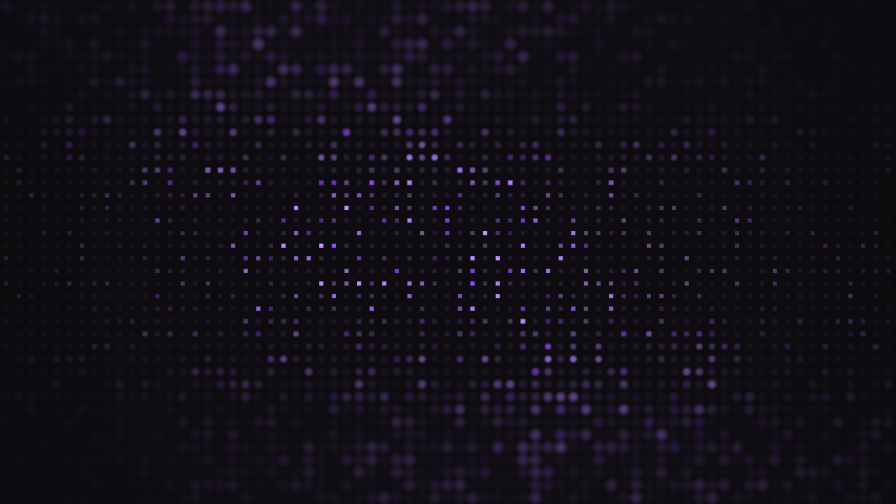
Write a WebGL 2 fragment shader that draws this background.

```glsl
#version 300 es
precision highp float;

uniform vec2 u_resolution;
out vec4 fragColor;

const float ROWS = 40.0;                      // dot rows per canvas height
const vec3 BACKDROP = vec3(0.054, 0.048, 0.064);
const vec3 LILAC = vec3(0.68, 0.51, 1.0);
const vec3 VIOLET = vec3(0.52, 0.23, 0.90);
const vec3 SLATE = vec3(0.53, 0.43, 0.76);
const vec2 BAND_NORMAL = vec2(0.762, 0.648);  // across the diagonal light band
const float BAND_WIDTH = 0.53;
const float BAND_LENGTH = 0.95;
const float FLOOR_LIGHT = 0.03;
const float FOCUS_START = 0.09;               // distance from the middle row
const float FOCUS_END = 0.42;
const float SHARP_RADIUS = 0.165;             // radii in grid cells
const float BLUR_RADIUS = 0.47;
const float BLUR_GAIN = 0.26;
const float CORE_GAIN = 0.15;
const float HOT_RADIUS = 0.085;
const int HOT_COUNT = 10;
const vec2 HOT_SPOTS[HOT_COUNT] = vec2[](     // brighter knots along the band
    vec2(-0.10, 0.14), vec2(0.04, -0.03), vec2(0.19, -0.17), vec2(-0.46, 0.28),
    vec2(-0.19, 0.28), vec2(-0.26, 0.03), vec2(0.23, -0.31), vec2(-0.38, 0.40),
    vec2(0.38, -0.42), vec2(0.50, -0.30));

float hash(vec2 p) {
    vec3 q = fract(vec3(p.xyx) * vec3(0.1031, 0.1030, 0.0973));
    q += dot(q, q.yzx + 33.33);
    return fract((q.x + q.y) * q.z);
}

// Slow layered sines plus hot spots gather lit dots into loose clusters
float clusters(vec2 p) {
    float wave = sin(p.x * 11.0 + 2.0 * sin(p.y * 7.0))
               + sin(p.y * 15.0 - p.x * 6.0 + 1.3);
    float heat = 0.0;
    for (int i = 0; i < HOT_COUNT; i++) {
        vec2 q = (p - HOT_SPOTS[i]) / HOT_RADIUS;
        heat += exp(-dot(q, q));
    }
    return 0.88 + 0.10 * wave + 0.55 * heat;
}

// Diagonal band of light, strongest in the centre
float bandLight(vec2 p) {
    float across = dot(p, BAND_NORMAL) / BAND_WIDTH;
    float along = dot(p, vec2(-BAND_NORMAL.y, BAND_NORMAL.x)) / BAND_LENGTH;
    return exp(-across * across - along * along);
}

// Square that turns into a disc as roundness goes from 0 to 1
float dotDistance(vec2 p, float radius, float roundness) {
    float corner = radius * roundness;
    vec2 q = abs(p) - radius + corner;
    return length(max(q, 0.0)) + min(max(q.x, q.y), 0.0) - corner;
}

float softFill(float dist, float softness) {
    return 1.0 - smoothstep(-softness, softness, dist);
}

vec3 dotLight(vec2 cell, vec2 offset, float aspect, float pixel) {
    vec2 p = (cell + 0.5) / ROWS - vec2(0.5 * aspect, 0.5);
    float blur = smoothstep(FOCUS_START, FOCUS_END, abs(p.y));

    // Most dots are dim, a few shine
    float chance = hash(cell + 17.0);
    float spark = pow(chance, mix(3.8, 2.6, blur));
    float level = FLOOR_LIGHT + bandLight(p) * clusters(p) * (0.09 + 1.05 * spark);
    level = min(level, 1.05);
    float hue = hash(cell + 91.0);
    vec3 tint = mix(SLATE, LILAC, smoothstep(0.2, 0.8, spark));
    float violet = smoothstep(0.60, 0.85, hue) * smoothstep(0.02, 0.2, spark);
    tint = mix(tint, VIOLET, max(violet, 0.35 * blur));

    // Out of focus rows spread into discs with a faint core
    float radius = mix(SHARP_RADIUS, BLUR_RADIUS, blur);
    float softness = max(0.6 * pixel, mix(0.04, 0.24, sqrt(blur)));
    float roundness = mix(0.2, 1.0, smoothstep(0.0, 0.3, blur));
    float disc = softFill(dotDistance(offset, radius, roundness), softness);
    float core = softFill(length(offset) - 0.12, 0.12 + 0.5 * pixel);
    float gain = mix(BLUR_GAIN, 1.0, pow(1.0 - blur, 1.8));
    return tint * level * (disc * gain + core * blur * CORE_GAIN);
}

void main() {
    vec2 uv = gl_FragCoord.xy / u_resolution.y;
    float aspect = u_resolution.x / u_resolution.y;
    float pixel = ROWS / u_resolution.y;
    vec2 grid = uv * ROWS;
    vec2 home = floor(grid);

    // Backdrop darkens slightly toward the corners
    vec2 centred = uv - vec2(0.5 * aspect, 0.5);
    vec3 color = BACKDROP * (1.0 - 0.15 * smoothstep(0.5, 1.0, length(centred)));

    // Large discs reach over into neighbouring cells
    for (int y = -1; y <= 1; y++) {
        for (int x = -1; x <= 1; x++) {
            vec2 cell = home + vec2(x, y);
            color += dotLight(cell, grid - cell - 0.5, aspect, pixel);
        }
    }
    fragColor = vec4(color, 1.0);
}
```
